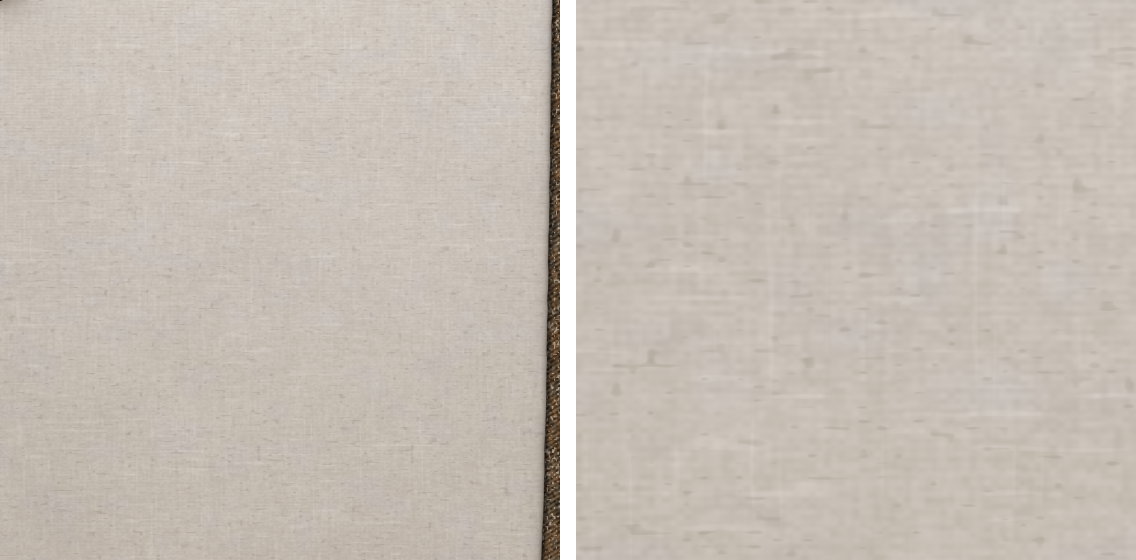
Left: the whole. Right: its middle third, enlarged.
Give the GLSL for this texture, as a Shadertoy shader.

```glsl
float hash(vec2 p) {
    vec3 q = fract(vec3(p.xyx) * 0.1031);
    q += dot(q, q.yzx + 33.33);
    return fract((q.x + q.y) * q.z);
}

float noise(vec2 p) {
    vec2 i = floor(p), f = fract(p);
    f = f * f * (3.0 - 2.0 * f);
    return mix(mix(hash(i), hash(i + vec2(1, 0)), f.x),
               mix(hash(i + vec2(0, 1)), hash(i + vec2(1, 1)), f.x), f.y);
}

// Brightness offset of the pale cloth: ribs, slubs, pits and grain
float linenRelief(vec2 uv) {
    vec2 p = uv + 0.0015 * vec2(noise(uv * 60.0), noise(uv * 50.0 + 17.0));
    float ribStrength = mix(0.003, 0.009, smoothstep(0.2, 1.0, uv.y)) * (0.4 + noise(uv * vec2(14, 30)));
    float relief = ribStrength * sin(6.2832 * 172.0 * p.y);
    relief += 0.026 * (noise(p * vec2(55, 260)) - 0.5);
    relief += 0.020 * (noise(p * vec2(250, 40) + 31.0) - 0.5);
    relief += 0.034 * (noise(uv * vec2(230, 290) + 57.0) - 0.5);
    relief += 0.014 * (noise(uv * vec2(9, 12) + 5.0) - 0.5);

    float weftSlub = smoothstep(0.79, 0.97, noise(p * vec2(17, 190) + 71.0));
    float warpSlub = smoothstep(0.78, 0.97, noise(p * vec2(180, 13) + 93.0));
    float pit = smoothstep(0.80, 0.97, noise(p * vec2(95, 240) + 113.0));
    return relief + 0.028 * weftSlub + 0.018 * warpSlub - 0.050 * pit;
}

vec3 linen(vec2 uv, float edgeDistance) {
    vec3 color = mix(vec3(0.755, 0.718, 0.676), vec3(0.815, 0.785, 0.752), uv.y);
    color -= 0.012 * (1.0 - smoothstep(0.0, 0.3, uv.x));
    color += linenRelief(uv) * vec3(0.95, 1.0, 1.06);
    color += vec3(-0.004, 0.0, 0.012) * smoothstep(0.55, 0.9, noise(uv * vec2(24, 30) + 9.0));

    // Contact shadow beside the tweed
    float shadow = 0.34 * exp(-edgeDistance / 0.005) + 0.05 * exp(-edgeDistance / 0.022);
    color *= 1.0 - shadow * vec3(0.96, 1.0, 1.04);

    // Shaded upper left corner
    float corner = length((uv - vec2(0, 1)) * vec2(1.0, 2.0));
    color *= 1.0 - 0.30 * exp(-corner / 0.035) * vec3(0.9, 1.0, 1.1);
    return color * smoothstep(0.001, 0.006, corner);
}

// Brown tweed of short slanted stitches with pale and rusty flecks
vec3 tweed(vec2 uv, float depth) {
    vec2 p = vec2(uv.x + 0.55 * uv.y, uv.y - 0.6 * uv.x);
    float stitch = noise(p * vec2(230, 190));
    float fleck = noise(uv * vec2(310, 270) + 41.0);
    float twill = 0.5 + 0.5 * sin(6.2832 * 115.0 * p.y);
    vec3 color = mix(vec3(0.12, 0.09, 0.06), vec3(0.50, 0.41, 0.31), 0.65 * stitch + 0.35 * twill);
    color = mix(color, vec3(0.68, 0.64, 0.58), 0.75 * smoothstep(0.66, 0.92, fleck));
    color += vec3(0.06, 0.0, -0.04) * (noise(uv * vec2(90, 70) + 23.0) - 0.35);
    return color * mix(0.50, 1.08, smoothstep(0.0, 0.012, depth));
}

void mainImage(out vec4 fragColor, in vec2 fragCoord) {
    vec2 uv = fragCoord / iResolution.xy;
    float edge = 0.966 + 0.020 * pow(uv.y, 0.65) + 0.0015 * (noise(vec2(uv.y * 45.0, 3.0)) - 0.5);
    float depth = uv.x - edge;
    float blur = max(0.0013, 0.7 / iResolution.x);
    vec3 color = mix(linen(uv, max(-depth, 0.0)), tweed(uv, depth), smoothstep(-blur, blur, depth));
    fragColor = vec4(clamp(color, 0.0, 1.0), 1.0);
}
```
